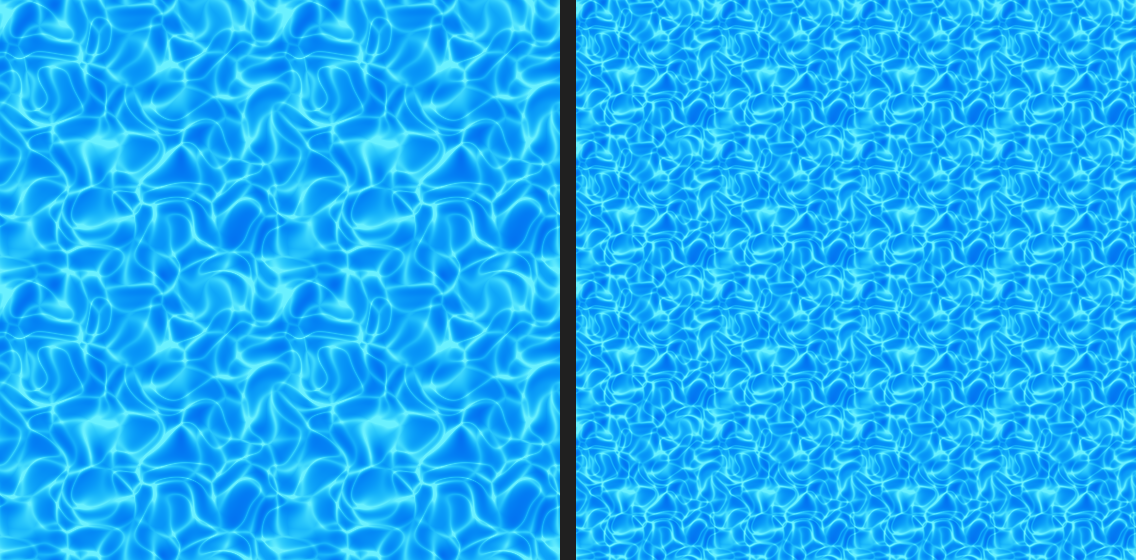
Left, the tile; right, the same tile 2 across and 2 down.
Reproduce this texture procedurally as a three.js fragment shader.

```glsl
// Sunlit pool water: a bright caustic net over blue, repeated 2 by 2.
// Warped wrapping cells draw the net, zero contours of layered sines add
// curling strands, and whole wave counts keep every tile seamless.
#define REPEATS 2.0
#define CELLS 9.0
#define JITTER 0.85
#define WARP 0.021
#define NET_SHARPNESS 4.8
#define STRAND_FREQ 5.5
#define STRAND_SHARPNESS 3.6
#define BASE_LIGHT 0.13
#define NET_LIGHT 0.66
#define STRAND_LIGHT 0.42

varying vec2 vUv;

const float TAU = 6.283185;

vec2 hash2(vec2 cell) {
  vec2 h = vec2(dot(cell, vec2(127.1, 311.7)), dot(cell, vec2(269.5, 183.3)));
  return fract(sin(h) * 4375.85);
}

// Layered sines with whole wave counts, roughly unit variance
float waves(vec2 p, float freq, float seed) {
  float sum = 0.0;
  for (int i = 0; i < 10; i++) {
    float n = float(i);
    float angle = n * 2.4 + seed;
    float f = freq * (0.7 + 0.6 * fract(n * 0.37 + seed * 0.21));
    vec2 count = floor(f * vec2(cos(angle), sin(angle)) + 0.5);
    sum += sin(TAU * dot(count, p) + n * n * 1.7 + seed * 2.3);
  }
  return sum * 0.447;
}

// Gap between the two nearest cell points, zero on cell borders
float cellGap(vec2 p) {
  vec2 cell = floor(p);
  vec2 local = p - cell;
  float nearest = 8.0;
  float second = 8.0;
  for (int y = -1; y <= 1; y++) {
    for (int x = -1; x <= 1; x++) {
      vec2 offset = vec2(float(x), float(y));
      vec2 jitter = (hash2(mod(cell + offset, CELLS)) - 0.5) * JITTER;
      float d = length(offset + 0.5 + jitter - local);
      second = min(second, max(nearest, d));
      nearest = min(nearest, d);
    }
  }
  return second - nearest;
}

// Soft bright line where the value crosses zero
float glowLine(float value, float sharpness) {
  const float ROUNDING = 0.06;
  float d = sqrt(value * value + ROUNDING * ROUNDING) - ROUNDING;
  return exp(-d * sharpness);
}

// Deep blue through azure to pale cyan
vec3 waterColor(float light) {
  float red = 0.01 + 0.40 * pow(light, 2.4);
  float green = mix(0.44, 0.94, light);
  float blue = mix(0.935, 0.995, sqrt(light));
  return vec3(red, green, blue);
}

void main() {
  vec2 tile = fract(vUv * REPEATS);

  // Bend the domain so straight borders curl
  vec2 bend = vec2(waves(tile, 4.0, 1.0), waves(tile, 4.0, 5.0));
  vec2 p = tile + WARP * bend;

  // Main net and fainter strands, both varying in strength
  float swell = waves(tile, 2.5, 9.0);
  float net = glowLine(cellGap(p * CELLS), NET_SHARPNESS);
  net *= clamp(0.9 + 0.2 * waves(tile, 4.0, 3.0), 0.5, 1.2);
  float strands = glowLine(waves(p, STRAND_FREQ, 2.0), STRAND_SHARPNESS);

  // Broad glow and fine ripples inside the cells
  float ripple = waves(p, 9.0, 7.0);
  float light = BASE_LIGHT + NET_LIGHT * net + STRAND_LIGHT * strands;
  light += 0.05 * swell + 0.045 * ripple;

  gl_FragColor = vec4(waterColor(clamp(light, 0.0, 1.0)), 1.0);
}
```
